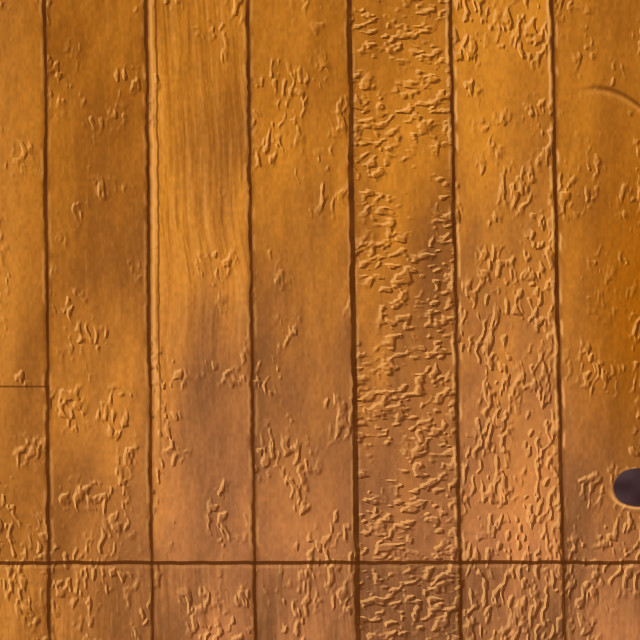
This texture is drawn by a WebGL 1 fragment shader. Its source:

```glsl
precision highp float;
uniform vec2 u_resolution;

const vec3 AMBER = vec3(0.75, 0.455, 0.115);
const vec3 UMBER = vec3(0.59, 0.335, 0.085);
const vec3 ROSE = vec3(0.675, 0.425, 0.26);
const vec3 HONEY = vec3(0.83, 0.52, 0.16);
const vec3 GLINT = vec3(0.96, 0.69, 0.40);
const vec3 GROOVE = vec3(0.33, 0.16, 0.045);
const vec3 HOLE = vec3(0.22, 0.14, 0.14);

float hash(vec2 p) {
  vec3 q = fract(p.xyx * 0.1031);
  q += dot(q, q.yzx + 33.33);
  return fract((q.x + q.y) * q.z);
}

float noise(vec2 p) {
  vec2 i = floor(p), f = fract(p);
  f = f * f * (3.0 - 2.0 * f);
  return mix(mix(hash(i), hash(i + vec2(1.0, 0.0)), f.x),
             mix(hash(i + vec2(0.0, 1.0)), hash(i + 1.0), f.x), f.y);
}

float fbm(vec2 p) {
  float sum = 0.0, amp = 0.5;
  for (int i = 0; i < 4; i++) {
    sum += amp * noise(p);
    p = p * 2.03 + 11.7;
    amp *= 0.5;
  }
  return sum;
}

float bell(float x, float width) {
  return exp(-x * x / (width * width));
}

float line(float d, float halfWidth, float soft) {
  return 1.0 - smoothstep(halfWidth - soft, halfWidth + soft, abs(d));
}

// Height of the worn surface: clustered pits, long grain and soft dents
float relief(vec2 p, float id, float rough, float streak) {
  vec2 q = p + 0.008 * (vec2(noise(p * 55.0 + id * 7.0), noise(p * 55.0 + 19.0)) - 0.5);
  q.x -= 0.18 * q.y * (noise(vec2(id, 4.0)) - 0.3);
  float across = 1.0 - step(0.5, abs(id - 3.0));
  vec2 stretch = mix(vec2(145.0, 68.0), vec2(85.0, 125.0), across);
  float pits = smoothstep(0.5, 0.85, 0.75 * noise(q * stretch + id * 17.0) + 0.35 * noise(q * stretch * 1.9));
  float cluster = smoothstep(0.62 - 0.42 * rough, 0.86 - 0.42 * rough, fbm(p * vec2(26.0, 17.0) + id * 5.0));
  float grain = fbm(vec2(p.x + 0.05 * p.y + 0.012 * noise(p * 9.0), p.y) * vec2(75.0, 6.0) + id * 3.0);
  return pits * cluster * (0.6 + 0.4 * rough) + streak * grain + 0.22 * fbm(q * vec2(60.0, 24.0));
}

// Base stain: amber above, rosy towards the bottom, one tone per plank
vec3 stain(vec2 p, float id, float row) {
  float tone = 0.5 + 0.3 * cos(2.094 * (id - 1.1 - row * 0.4));
  vec2 lean = vec2(p.x - 0.12 * p.y, p.y);
  float blotch = fbm(lean * vec2(15.0, 5.0) + id * 9.0) - 0.47;
  vec3 col = mix(UMBER, HONEY, clamp(tone + 1.9 * blotch, 0.0, 1.0));
  col = mix(col, AMBER, 0.15);
  float rosy = smoothstep(0.92, 0.08, p.y + 0.5 * blotch) * smoothstep(-0.2, 0.4, p.x);
  col = mix(col, ROSE * (0.84 + 0.3 * tone + 0.65 * blotch), 0.92 * rosy);
  col = mix(col, vec3(0.77, 0.49, 0.22), 0.35 * smoothstep(0.08, 0.0, p.x));
  col *= 1.0 - 0.12 * row * step(1.5, id);
  float pool = bell(p.x - 1.0, 0.085) * bell(p.y - 0.52, 0.24);
  return mix(col, vec3(0.65, 0.35, 0.02), 0.85 * pool);
}

void main() {
  vec2 p = gl_FragCoord.xy / u_resolution;
  float soft = max(0.0013, 0.8 / min(u_resolution.x, u_resolution.y));

  // Slightly fanned plank grid with wavering seams
  float drop = 1.0 - p.y;
  float pitch = 0.1584 + 0.0026 * drop;
  float u = (p.x - 0.070 - 0.007 * drop) / pitch;
  float seam = floor(u + 0.5);
  float waver = noise(vec2(p.y * 30.0, seam * 5.0)) + 0.5 * noise(vec2(p.y * 110.0, seam * 3.0)) - 0.75;
  u += 0.0024 * waver / pitch;
  float id = floor(u);
  float d = (u - seam) * pitch;
  float jointY = p.y - 0.121 + 0.002 * (noise(vec2(p.x * 60.0, 2.0)) - 0.5);
  float row = 1.0 - step(0.0, jointY);

  // Embossed light on the wear
  float rough = mix(0.3, 0.9, bell(id - 3.5, 1.2)) + 0.25 * smoothstep(0.6, 0.1, p.y) - 0.08;
  float streak = 0.14 + 0.75 * bell(id - 1.0, 0.7) * smoothstep(0.2, 0.7, p.y) + 0.4 * row;
  vec2 light = vec2(0.0015, -0.0011);
  float slope = relief(p + light, id, rough, streak) - relief(p - light, id, rough, streak);
  vec3 col = stain(p, id, row);
  col = mix(col, GLINT, clamp(slope * 1.7, 0.0, 0.7));
  col = mix(col, GROOVE, clamp(-slope * 1.5, 0.0, 0.65));
  col *= 0.95 + 0.1 * noise(p * vec2(230.0, 150.0));

  // Raised lips and dark grooves between planks
  float chip = smoothstep(0.25, 0.75, noise(vec2(p.y * 45.0, seam * 13.0 + sign(d))));
  float lip = bell(abs(d) - 0.0062, 0.0024) * chip * mix(0.35, 0.75, step(3.5, seam));
  float doubled = (1.0 - step(0.5, abs(seam - 1.0))) * smoothstep(0.2, 0.45, p.y);
  lip = max(lip, doubled * 0.65 * bell(d - 0.008, 0.0035));
  col = mix(col, GROOVE, 0.4 * bell(d, 0.0065));
  col = mix(col, GLINT, lip * (1.0 - 0.6 * row));
  col = mix(col, GROOVE, 0.55 * doubled * line(d - 0.0155, 0.0014, soft));
  float halfWidth = 0.0024 + 0.0014 * bell(seam - 3.0, 0.5) + 0.0012 * waver;
  float depth = 0.65 + 0.3 * noise(vec2(p.y * 40.0, seam * 9.0));
  col = mix(col, GROOVE, depth * line(d, halfWidth, soft));

  // Cross joint, and a fainter one on the leftmost plank
  col = mix(col, GLINT, 0.35 * bell(jointY + 0.0065, 0.0025) * noise(p * 60.0));
  col = mix(col, GROOVE, 0.85 * line(jointY, 0.0028, soft));
  float shortJoint = 1.0 - step(-0.5, id);
  col = mix(col, GROOVE, 0.6 * shortJoint * line(p.y - 0.396, 0.0014, soft));

  // Curved crease and knot hole on the rightmost plank
  float crease = p.y - 0.864 + 6.0 * (p.x - 0.93) * (p.x - 0.93);
  float span = smoothstep(0.89, 0.95, p.x);
  col = mix(col, GROOVE, 0.5 * span * bell(crease, 0.004));
  col = mix(col, GLINT, 0.25 * span * bell(crease + 0.008, 0.004));
  vec2 knot = (p - vec2(0.997, 0.238)) / vec2(0.040, 0.030);
  float rim = length(knot) + 0.12 * (noise(p * 60.0) - 0.5);
  col = mix(col, GLINT, 0.7 * bell(rim - 1.1, 0.09) * smoothstep(0.3, -0.7, knot.y));
  col = mix(col, HOLE + 0.1 * noise(p * 50.0), 1.0 - smoothstep(0.92, 1.04, rim));

  gl_FragColor = vec4(col, 1.0);
}
```
